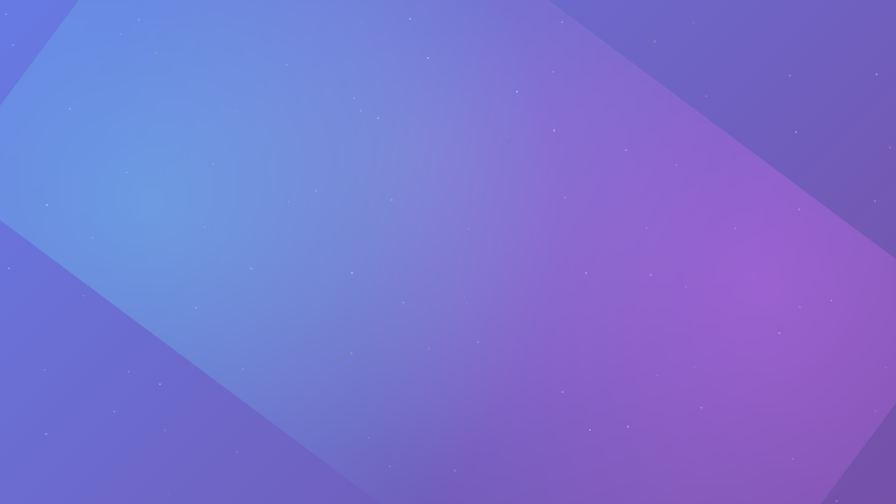
A WebGL 2 fragment shader for this background:

```glsl
#version 300 es
precision highp float;
// Diagonal indigo gradient under a large tilted panel of soft light.
// The panel is a rotated box holding three radial glows (blue, magenta, pale);
// faint specks, one per jittered grid cell, are scattered over everything.

uniform vec2 u_resolution;
out vec4 outColor;

// Backdrop
const vec3 BASE_START = vec3(0.402, 0.480, 0.895);
const vec3 BASE_END   = vec3(0.458, 0.315, 0.660);

// Panel, in canvas heights from the canvas centre
const vec2  PANEL_CENTER = vec2(0.0141, 0.0141);
const float PANEL_TILT   = 0.6405;

// Glows: position as a fraction of the panel's size, radius in heights
const vec3  BLUE    = vec3(0.43, 0.85, 0.95);
const vec3  MAGENTA = vec3(0.85, 0.43, 0.96);
const vec3  PALE    = vec3(0.95, 0.90, 1.00);
const vec2  BLUE_AT    = vec2(-0.3, -0.3);
const vec2  MAGENTA_AT = vec2(0.3, 0.3);
const vec2  PALE_AT    = vec2(-0.1, 0.1);
const float SIDE_RADIUS = 0.815;
const float PALE_RADIUS = 0.612;
const float SIDE_ALPHA  = 0.40;
const float PALE_ALPHA  = 0.13;

// Specks
const float SPECK_CELL   = 0.148;
const float SPECK_RADIUS = 0.0022;
const float SPECK_ALPHA  = 0.36;
const vec3  SPECK_WHITE  = vec3(0.90, 0.92, 1.00);
const vec3  SPECK_GOLD   = vec3(0.75, 0.70, 0.55);

// Sine-free hash giving three values in 0..1
vec3 hash3(vec2 cell) {
    vec3 h = fract(cell.xyx * vec3(0.1031, 0.1030, 0.0973));
    h += dot(h, h.yxz + 33.33);
    return fract((h.xxy + h.yzz) * h.zyx);
}

// Signed distance to a box centred on the origin
float boxDistance(vec2 p, vec2 halfSize) {
    vec2 d = abs(p) - halfSize;
    return length(max(d, 0.0)) + min(max(d.x, d.y), 0.0);
}

// Linear falloff from 1 at the centre to 0 at the radius
float glow(vec2 p, vec2 center, float radius) {
    return max(1.0 - distance(p, center) / radius, 0.0);
}

vec3 addPanel(vec3 color, vec2 p, vec2 size, float pixel) {
    float c = cos(PANEL_TILT), s = sin(PANEL_TILT);
    vec2 d = p - PANEL_CENTER;
    vec2 local = vec2(c * d.x - s * d.y, s * d.x + c * d.y);

    vec3 lit = color;
    lit = mix(lit, PALE, PALE_ALPHA * glow(local, PALE_AT * size, PALE_RADIUS));
    lit = mix(lit, MAGENTA, SIDE_ALPHA * glow(local, MAGENTA_AT * size, SIDE_RADIUS));
    lit = mix(lit, BLUE, SIDE_ALPHA * glow(local, BLUE_AT * size, SIDE_RADIUS));

    float inside = clamp(0.5 - boxDistance(local, 0.5 * size) / pixel, 0.0, 1.0);
    return mix(color, lit, inside);
}

vec3 addSpecks(vec3 color, vec2 p, float pixel) {
    vec2 cell = floor(p / SPECK_CELL);
    vec3 random = hash3(cell + 40.0);
    // Keep each speck clear of its cell border so it is never clipped
    vec2 center = (cell + mix(vec2(0.06), vec2(0.94), random.xy)) * SPECK_CELL;
    float radius = SPECK_RADIUS * mix(0.6, 1.1, random.z);
    float dist = distance(p, center);
    float cover = 1.0 - smoothstep(radius - 0.5 * pixel, radius + 0.5 * pixel, dist);
    vec3 tint = mix(SPECK_WHITE, SPECK_GOLD, step(0.93, random.z));
    float strength = SPECK_ALPHA * mix(0.3, 1.0, fract(random.z * 7.0));
    return mix(color, tint, cover * strength);
}

void main() {
    float pixel = 1.0 / u_resolution.y;
    vec2 size = u_resolution * pixel;
    vec2 p = gl_FragCoord.xy * pixel - 0.5 * size;

    // Backdrop runs from the upper left to the lower right corner
    float along = 0.5 + (p.x - p.y) / (size.x + size.y);
    vec3 color = mix(BASE_START, BASE_END, along);

    color = addPanel(color, p, size, pixel);
    color = addSpecks(color, p, pixel);
    outColor = vec4(color, 1.0);
}
```
